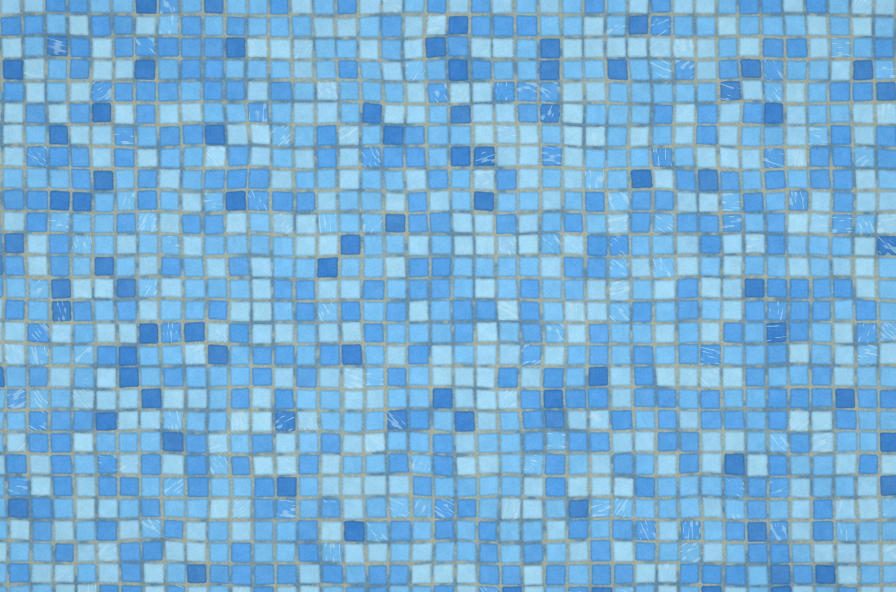
Write a Shadertoy shader that draws this texture.

```glsl
// Blue glass mosaic: a grid of small hand-set tiles in four shades with tan grout.
// Each cell holds a jittered rounded box; hashes choose its shade and its wear,
// while value noise bends the grid lines and mottles the glass and the grout.

#define GRID vec2(40.0, 27.0)      // tiles across and down
#define GRID_SHIFT vec2(0.17, 0.32)
#define LEAN 0.35                  // sideways drift of columns, in tiles
#define TILE_HALF 0.443            // half width of a tile in its cell
#define CORNER 0.10
#define EDGE_SOFT 0.045
#define JITTER 0.045               // placement error of each tile
#define WOBBLE 0.16                // waviness of the grid lines
#define SCUFFED 0.16               // share of tiles with pale scratches

const vec3 NAVY  = vec3(0.23, 0.49, 0.78);
const vec3 AZURE = vec3(0.34, 0.63, 0.90);
const vec3 SKY   = vec3(0.47, 0.75, 0.945);
const vec3 PALE  = vec3(0.645, 0.85, 0.95);
const vec3 GROUT_TAN  = vec3(0.63, 0.68, 0.64);
const vec3 GROUT_DARK = vec3(0.41, 0.55, 0.64);

float hash(vec2 p) {
    vec3 a = fract(vec3(p.xyx) * vec3(0.1031, 0.1030, 0.0973));
    a += dot(a, a.yzx + 33.33);
    return fract((a.x + a.y) * a.z);
}

vec2 hash2(vec2 p) {
    return vec2(hash(p + 17.3), hash(p + 91.7));
}

float noise(vec2 p) {
    vec2 i = floor(p), f = fract(p);
    f = f * f * (3.0 - 2.0 * f);
    return mix(mix(hash(i), hash(i + vec2(1, 0)), f.x),
               mix(hash(i + vec2(0, 1)), hash(i + vec2(1, 1)), f.x), f.y);
}

float roundedBox(vec2 p, vec2 halfSize, float radius) {
    vec2 d = abs(p) - halfSize + radius;
    return length(max(d, 0.0)) + min(max(d.x, d.y), 0.0) - radius;
}

// Glass shade of one tile, with a little drift inside each class
vec3 tileShade(vec2 id) {
    float pick = hash(id + 5.0);
    vec3 shade = pick < 0.07 ? NAVY : pick < 0.36 ? AZURE : pick < 0.69 ? SKY : PALE;
    vec3 drift = mix(AZURE, PALE, hash(id + 43.0));
    return mix(shade, drift, 0.17) * (0.98 + 0.04 * hash(id + 71.0));
}

void mainImage(out vec4 fragColor, in vec2 fragCoord) {
    vec2 uv = fragCoord / iResolution.xy;
    vec2 grid = uv * GRID - GRID_SHIFT + 100.0;
    grid.x += LEAN * (uv.y - 0.5);

    // Slow bend of the rows and columns
    vec2 bend = vec2(noise(grid * 0.45), noise(grid * 0.45 + 57.0)) - 0.5;
    vec2 p = grid + WOBBLE * bend;
    vec2 id = floor(p);
    vec2 local = fract(p) - 0.5;

    // Tile outline: shift, turn, size and a chipped edge
    local -= JITTER * (hash2(id) - 0.5);
    float turn = 0.07 * (hash(id + 29.0) - 0.5);
    local += turn * vec2(-local.y, local.x);
    vec2 halfSize = TILE_HALF + 0.035 * (hash2(id + 11.0) - 0.5);
    float dist = roundedBox(local, halfSize, CORNER);
    dist += 0.028 * (noise(grid * 5.0) - 0.5);
    float soft = max(EDGE_SOFT, 0.75 * GRID.y / iResolution.y);
    float cover = 1.0 - smoothstep(-soft, soft, dist);

    // Glass: darker rim, cloudy body and fine grain
    float cloud = noise(grid * 3.0 + 13.0) - 0.5;
    float grain = noise(grid * 13.0) - 0.5;
    vec3 glass = tileShade(id);
    glass *= 1.0 - 0.14 * smoothstep(-0.13, 0.02, dist);
    glass += 0.035 * cloud + 0.035 * grain;

    // Pale scratches at a different slant on each worn tile
    float slant = 3.14159 * hash(id + 37.0);
    vec2 along = vec2(cos(slant), sin(slant));
    vec2 brushed = vec2(dot(local, along), dot(local, vec2(-along.y, along.x)));
    float scratch = smoothstep(0.62, 0.90, noise(brushed * vec2(3.0, 13.0) + id * 7.0));
    scratch *= step(hash(id + 83.0), SCUFFED);
    glass = mix(glass, vec3(0.78, 0.90, 0.95), 0.48 * scratch);

    // Grout: patches of tan and of shadowed blue grey
    float patchy = noise(grid * 0.9 + 31.0) * 0.6 + noise(grid * 3.5 + 7.0) * 0.4;
    vec3 grout = mix(GROUT_DARK, GROUT_TAN, smoothstep(0.22, 0.66, patchy));
    grout += 0.07 * grain;

    // Light falls off slightly towards the corners
    vec2 centred = uv - 0.5;
    vec3 color = mix(grout, glass, cover);
    color *= 1.015 - 0.12 * dot(centred, centred);
    fragColor = vec4(clamp(color, 0.0, 1.0), 1.0);
}
```
